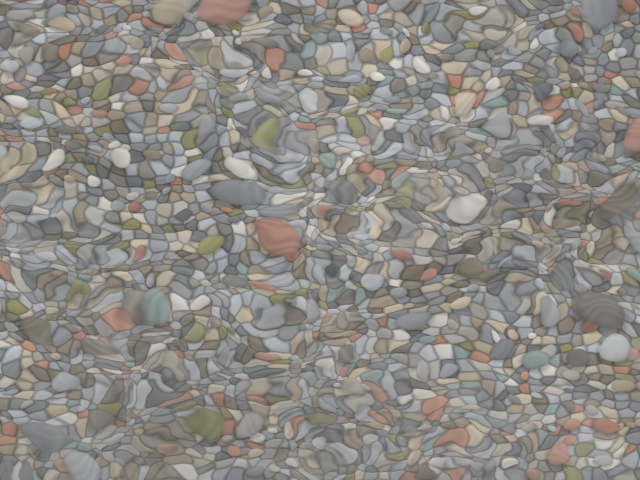
Give the GLSL for this texture, as a WebGL 2 fragment shader.

```glsl
#version 300 es
precision highp float;

uniform vec2 u_resolution;
out vec4 fragColor;

vec3 hash3(vec2 p) {
  vec3 q = fract(p.xyx * vec3(0.1031, 0.1030, 0.0973));
  q += dot(q, q.yxz + 33.33);
  return fract((q.xxy + q.yzz) * q.zyx);
}

float cornerSlope(vec2 cell, vec2 offset) {
  float angle = 6.2832 * hash3(cell).x;
  return dot(vec2(cos(angle), sin(angle)), offset);
}

float gradientNoise(vec2 p) {
  vec2 i = floor(p), f = fract(p);
  vec2 u = f * f * f * (f * (f * 6.0 - 15.0) + 10.0);
  vec2 e = vec2(1.0, 0.0);
  float low = mix(cornerSlope(i, f), cornerSlope(i + e, f - e), u.x);
  float high = mix(cornerSlope(i + e.yx, f - e.yx), cornerSlope(i + 1.0, f - 1.0), u.x);
  return mix(low, high, u.y);
}

vec2 ripple(vec2 p, vec2 frequency, vec2 amount) {
  vec2 q = p * frequency;
  return amount * vec2(gradientNoise(q + 17.3), gradientNoise(q + 71.9));
}

// Mostly grey and tan stones, with rare rust, olive, teal and white ones
vec3 stoneColor(vec3 rnd, float accent) {
  float tone = mix(0.41, 0.75, rnd.x);
  vec3 color = tone * mix(vec3(0.97, 1.0, 1.03), vec3(1.08, 1.0, 0.86), smoothstep(0.3, 0.95, rnd.y));
  float kind = rnd.z / accent;
  if (kind < 0.35) color = mix(color, vec3(0.72, 0.47, 0.39), 0.75);
  else if (kind < 0.55) color = mix(color, vec3(0.51, 0.51, 0.31), 0.75);
  else if (kind < 0.72) color = mix(color, vec3(0.50, 0.60, 0.58), 0.8);
  else if (kind < 1.0) color = vec3(0.84, 0.83, 0.80);
  return color;
}

// Tightly packed gravel with dark gaps
vec3 gravel(vec2 p, float scale) {
  vec2 q = p * scale * vec2(0.8, 1.15);
  vec2 base = floor(q), toStone = vec2(0.0), id = base;
  float nearest = 9.0, second = 9.0;
  for (int y = -1; y <= 1; y++)
    for (int x = -1; x <= 1; x++) {
      vec2 cell = base + vec2(x, y);
      vec2 d = q - cell - 0.1 - 0.8 * hash3(cell).xy;
      float dist = length(d);
      if (dist < nearest) {
        second = nearest;
        nearest = dist;
        toStone = d;
        id = cell;
      } else second = min(second, dist);
    }
  float body = smoothstep(0.0, 0.32, second - nearest);
  float light = mix(0.70, 1.02, body) + 0.12 * toStone.y;
  return stoneColor(hash3(id + 37.0), 0.13) * light;
}

// Rounded pebbles laid over the given ground
vec3 scatterPebbles(vec3 ground, vec2 p, float scale, float density, float seed) {
  vec2 q = p * scale;
  vec2 base = floor(q);
  float lobes = 0.22 * gradientNoise(q * 2.3 + seed);
  for (int y = -1; y <= 1; y++)
    for (int x = -1; x <= 1; x++) {
      vec2 cell = base + vec2(x, y);
      vec3 place = hash3(cell + seed);
      if (place.z > density) continue;
      vec3 form = hash3(cell + seed + 53.0);
      vec2 d = q - cell - 0.25 - 0.5 * place.xy;
      float angle = 1.4 * (form.x - 0.5), c = cos(angle), s = sin(angle);
      d = mat2(c, -s, s, c) * d;
      vec2 radii = mix(0.26, 0.47, form.y) * vec2(1.0, mix(0.5, 0.8, form.z));
      float dist = length(d / radii) + lobes;
      float shade = 1.0 + 0.13 * d.y / radii.y - 0.16 * smoothstep(0.6, 1.1, dist);
      float shadow = 1.0 - smoothstep(0.85, 1.3, length((d + vec2(0.0, 0.06)) / radii) + lobes);
      vec3 color = stoneColor(hash3(cell + seed + 91.0), 0.28) * shade;
      ground = mix(ground * (1.0 - 0.22 * shadow), color, 1.0 - smoothstep(0.86, 1.03, dist));
    }
  return ground;
}

vec3 riverBed(vec2 p) {
  // Refraction: broad swell and short wavelets, calmer in patches
  float agitation = smoothstep(-0.35, 0.35, gradientNoise(p * 2.6 + 5.0));
  vec2 swell = ripple(p, vec2(4.0, 6.5), vec2(0.035, 0.03));
  vec2 wavelets = ripple(p + swell, vec2(10.0, 17.0), vec2(0.045, 0.04));
  vec2 chop = ripple(p, vec2(24.0, 36.0), vec2(0.014, 0.011));
  float strength = mix(0.4, 1.25, agitation);
  vec2 bent = p + swell + strength * (wavelets + chop);
  vec2 eased = p + swell + 0.45 * strength * wavelets + 0.4 * chop;

  vec3 color = gravel(bent, 42.0);
  color = scatterPebbles(color, bent, 24.0, 0.36, 11.0);
  color = scatterPebbles(color, mix(bent, eased, 0.5), 13.0, 0.25, 23.0);
  color = scatterPebbles(color, eased, 7.5, 0.17, 47.0);

  // Curved glints, sky sheen and murky haze on the surface
  float contour = gradientNoise((p + swell + wavelets) * vec2(7.0, 12.0));
  color += 0.035 * strength * sin(34.0 * contour);
  float sheen = smoothstep(0.05, 0.5, gradientNoise(bent * vec2(11.0, 19.0) + 31.0));
  color = mix(color, vec3(0.72, 0.72, 0.72), 0.28 * sheen);
  float haze = 0.17 + 0.16 * agitation + 0.14 * smoothstep(0.5, 0.0, p.y);
  color = mix(color, vec3(0.545, 0.535, 0.52), haze);
  return color * (1.0 + 0.12 * gradientNoise(p * vec2(2.0, 3.2) + 9.0));
}

void main() {
  // Four samples per pixel smooth the compressed ripples
  vec3 color = vec3(0.0);
  for (int i = 0; i < 4; i++) {
    vec2 offset = vec2(i % 2, i / 2) * 0.5 - 0.25;
    color += riverBed((gl_FragCoord.xy + offset) / u_resolution.y);
  }
  fragColor = vec4(color * 0.25, 1.0);
}
```
